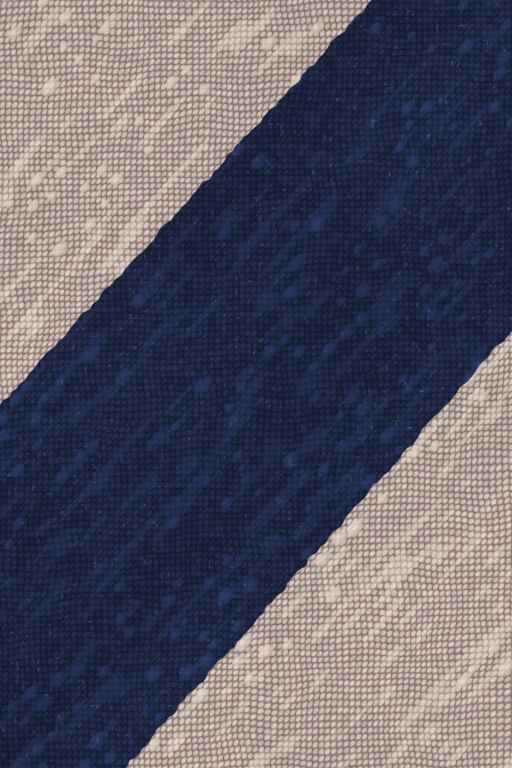
Give the GLSL for this texture, as a Shadertoy shader.

```glsl
const vec3 NAVY_GAP = vec3(0.085, 0.11, 0.20);
const vec3 NAVY_YARN = vec3(0.135, 0.168, 0.295);
const vec3 NAVY_SLUB = vec3(0.17, 0.235, 0.41);
const vec3 CREAM_GAP = vec3(0.56, 0.48, 0.46);
const vec3 CREAM_YARN = vec3(0.84, 0.785, 0.745);
const vec3 CREAM_SLUB = vec3(0.90, 0.835, 0.785);

// Stripe borders as lines, in units of canvas height
const vec2 UPPER_A = vec2(0.0, 0.473);
const vec2 UPPER_B = vec2(0.484, 1.0);
const vec2 LOWER_A = vec2(0.163, 0.0);
const vec2 LOWER_B = vec2(0.667, 0.570);

const float WARP_COUNT = 128.0;   // columns per canvas height
const float WEFT_COUNT = 118.0;   // rows per canvas height
const float WEFT_SLOPE = 1.1;
const float EDGE_RAGGED = 0.005;
const float SLUB_SCALE = 34.0;
const float SLUB_CHANCE = 0.30;

float hash(vec2 p) {
    return fract(sin(dot(p, vec2(127.1, 311.7))) * 43758.5453);
}

float noise(vec2 p) {
    vec2 i = floor(p), f = fract(p);
    f = f * f * (3.0 - 2.0 * f);
    return mix(mix(hash(i), hash(i + vec2(1, 0)), f.x),
               mix(hash(i + vec2(0, 1)), hash(i + vec2(1, 1)), f.x), f.y);
}

// Signed distance to the line a-b, positive on its upper left
float lineSide(vec2 p, vec2 a, vec2 b) {
    vec2 d = normalize(b - a);
    return dot(p - a, vec2(-d.y, d.x));
}

// Coordinates along and across the diagonal weft
vec2 weftFrame(vec2 p) {
    vec2 d = normalize(vec2(1.0, WEFT_SLOPE));
    return vec2(dot(p, d), dot(p, vec2(-d.y, d.x)));
}

// x: bead height of the weave, y: random tone of the stitch
vec2 weave(vec2 p) {
    vec2 wobble = vec2(noise(p * 19.0), noise(p * 19.0 + 40.0)) - 0.5;
    vec2 q = p + wobble * 0.008;
    vec2 g = vec2(q.x * WARP_COUNT, (q.y - WEFT_SLOPE * q.x) * WEFT_COUNT);
    vec2 id = floor(g);
    // Shift rows inside each column so beads stay upright
    vec2 f = vec2(fract(g.x) - 0.5, 0.0);
    float row = q.y * WEFT_COUNT - WEFT_SLOPE * WEFT_COUNT * (id.x + 0.5) / WARP_COUNT;
    id.y = floor(row);
    f.y = fract(row) - 0.5 - 0.35 * f.x;
    float bead = 1.0 - smoothstep(0.22, 0.62, length(f * vec2(1.0, 1.12)));
    return vec2(bead, hash(id));
}

// x: coverage of scattered yarn lumps, y: their rounded shading
vec2 slubs(vec2 p) {
    vec2 w = weftFrame(p) * SLUB_SCALE;
    vec2 base = floor(w);
    vec2 result = vec2(0.0);
    for (int j = -1; j <= 1; j++)
    for (int i = -1; i <= 1; i++) {
        vec2 id = base + vec2(i, j);
        float clump = noise(id * vec2(0.16, 0.45) + 7.0);
        float present = step(hash(id + 3.1), SLUB_CHANCE * smoothstep(0.25, 0.8, clump) * 1.6);
        vec2 center = id + 0.2 + 0.6 * vec2(hash(id + 11.3), hash(id + 23.7));
        float size = mix(0.17, 0.36, hash(id + 31.9));
        vec2 d = (w - center) / (size * vec2(1.35, 0.85));
        float r = length(d) + 0.3 * (noise(w * 5.0) - 0.5);
        float cover = present * (1.0 - smoothstep(0.7, 1.15, r));
        float light = 0.75 - 0.3 * r + 0.22 * dot(d, vec2(-0.2, 0.8));
        if (cover > result.x) result = vec2(cover, light);
    }
    return result;
}

void mainImage(out vec4 fragColor, in vec2 fragCoord) {
    vec2 p = fragCoord / iResolution.y;
    float pixel = 1.0 / iResolution.y;

    // Navy stripe with a woven, ragged border
    float ragged = (noise(p * 95.0) - 0.5) * EDGE_RAGGED;
    float inside = min(-lineSide(p, UPPER_A, UPPER_B), lineSide(p, LOWER_A, LOWER_B));
    float navy = smoothstep(-pixel, pixel, inside + ragged);

    // Stitches and thick weft runs
    vec2 stitch = weave(p);
    vec2 w = weftFrame(p);
    float run = smoothstep(0.62, 0.9, noise(w * vec2(22.0, 100.0)));
    float grain = noise(p * 330.0) - 0.5;
    float height = clamp(stitch.x * 0.95 + run * 0.25 + grain * 0.3, 0.0, 1.0);
    vec3 cream = mix(CREAM_GAP, CREAM_YARN, height);
    vec3 blue = mix(NAVY_GAP, NAVY_YARN, height);
    cream *= 0.98 + 0.09 * (stitch.y - 0.5);
    blue *= 1.0 + 0.22 * (stitch.y - 0.5);
    cream = mix(cream, CREAM_SLUB, run * 0.35);
    blue = mix(blue, NAVY_SLUB, run * 0.3);

    // Lumps of uneven yarn
    vec2 lump = slubs(p);
    cream = mix(cream, CREAM_SLUB * (0.66 + 0.5 * lump.y), lump.x * 0.75);
    blue = mix(blue, NAVY_SLUB * (0.5 + 0.7 * lump.y), lump.x * 0.7);

    // Pale lint on the dark yarn
    float lint = smoothstep(0.84, 0.97, noise(p * vec2(260.0, 210.0) + 90.0));
    blue += lint * vec3(0.09, 0.10, 0.11);

    // Broad unevenness of the cloth
    float cloth = noise(w * vec2(4.0, 11.0)) - 0.5;
    vec3 color = mix(cream, blue, navy) * (1.0 + cloth * mix(0.05, 0.16, navy));
    fragColor = vec4(clamp(color, 0.0, 1.0), 1.0);
}
```
